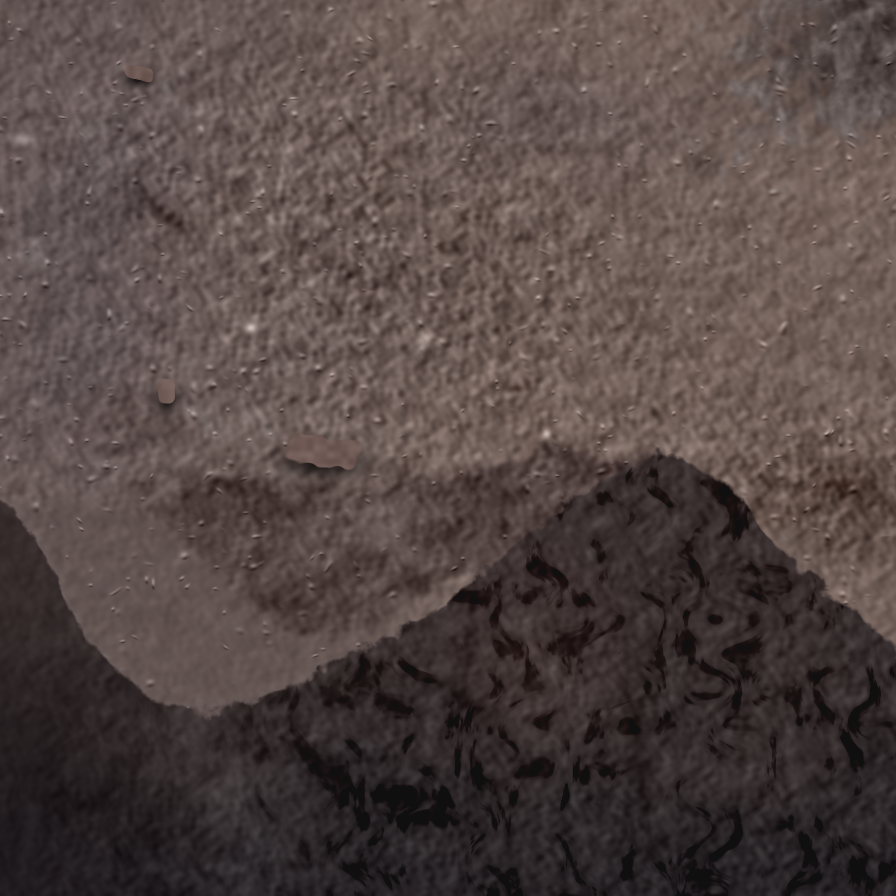
Give the GLSL for this texture, as a WebGL 1 fragment shader.

```glsl
precision highp float;
// A gravel mountainside above a rugged cliff lying in shadow.
// Layered value noise gives tone and grain, summed ramps trace the shadow
// edge, and jittered cells scatter the pebbles around a few larger stones.

uniform vec2 u_resolution;

float hash(vec2 p) {
  return fract(sin(dot(p, vec2(127.1, 311.7))) * 43758.5453);
}

float noise(vec2 p) {
  vec2 i = floor(p), f = fract(p);
  f = f * f * (3.0 - 2.0 * f);
  return mix(mix(hash(i), hash(i + vec2(1, 0)), f.x),
             mix(hash(i + vec2(0, 1)), hash(i + vec2(1, 1)), f.x), f.y);
}

float fbm(vec2 p) {
  float sum = 0.0, amp = 0.53;
  for (int i = 0; i < 4; i++) {
    sum += amp * noise(p);
    p = mat2(1.6, 1.2, -1.2, 1.6) * p + 7.3;
    amp *= 0.5;
  }
  return sum;
}

// Soft elliptical patch, 1 at its centre
float patchAt(vec2 p, vec2 centre, vec2 radius) {
  vec2 d = (p - centre) / radius;
  return exp(-dot(d, d));
}

float ramp(float x, float a, float b, float rise) {
  return rise * clamp((x - a) / (b - a), 0.0, 1.0);
}

// Height of the cliff's shadow line across the canvas
float shadowLine(float x) {
  float y = 0.447 + ramp(x, 0.0, 0.04, -0.047) + ramp(x, 0.04, 0.095, -0.112);
  y += ramp(x, 0.095, 0.17, -0.07) + ramp(x, 0.17, 0.235, -0.012);
  y += ramp(x, 0.235, 0.31, 0.021) + ramp(x, 0.31, 0.49, 0.096);
  y += ramp(x, 0.49, 0.6, 0.088) + ramp(x, 0.6, 0.73, 0.09);
  y += ramp(x, 0.73, 0.77, -0.015) + ramp(x, 0.77, 0.83, -0.042);
  return y + ramp(x, 0.83, 0.85, -0.04) + ramp(x, 0.85, 1.0, -0.127);
}

// Angular stone with a dark contact shadow beneath it
vec3 stone(vec3 base, vec2 p, vec2 centre, vec2 size, float tilt) {
  vec2 d = p - centre;
  d = vec2(d.x, d.y - tilt * d.x) / size;
  d += 0.4 * (vec2(noise(p * 90.0), noise(p * 90.0 + 31.0)) - 0.5);
  d *= d * d * d;
  float body = d.x + d.y, shade = patchAt(p, centre - size * vec2(0.0, 0.8), size);
  base *= 1.0 - 0.75 * shade;
  return mix(base, vec3(0.44, 0.355, 0.335) + 0.1 * (noise(p * 130.0) - 0.5), smoothstep(1.3, 0.7, body));
}

void main() {
  vec2 p = gl_FragCoord.xy / u_resolution;
  vec2 slope = mat2(0.8, -0.6, 0.6, 0.8) * p;
  float broad = fbm(p * 7.0);
  float streak = fbm(slope.yx * vec2(17.0, 5.0));

  // Grain is lit from the upper left at two scales
  vec2 bent = p + 0.012 * vec2(noise(p * 50.0), noise(p * 50.0 + 19.0));
  float coarse = noise(bent * 75.0) - noise(bent * 75.0 + vec2(0.5, -0.8));
  float fine = noise(slope * 150.0) - noise(slope * 150.0 + vec2(0.6, -0.8));
  float clump = fbm(bent * 42.0) - 0.5;
  float grain = 0.6 * coarse + 0.75 * fine;

  // Sunlit scree: grey on the left, warm on the right
  vec3 col = mix(vec3(0.4, 0.345, 0.335), vec3(0.445, 0.375, 0.35), smoothstep(0.0, 0.7, p.x));
  col += (streak - 0.5) * vec3(0.07, 0.06, 0.05) + (broad - 0.5) * 0.03;
  col -= vec3(0.025, 0.02, 0.01) * patchAt(p, vec2(0.1, 0.72), vec2(0.09, 0.25));
  col -= vec3(0.04, 0.03, 0.015) * patchAt(p, vec2(0.62, 0.87), vec2(0.12, 0.06));
  col -= 0.05 * patchAt(p, vec2(0.14, 0.53), vec2(0.07, 0.03));
  col -= 0.08 * patchAt(p, vec2(0.93, 0.44), vec2(0.13, 0.06));

  // Rough rubble in the middle, crags at the upper right
  float crags = smoothstep(0.25, 0.8, patchAt(p, vec2(1.0, 0.97), vec2(0.16, 0.12)) + broad - 0.5 + clump);
  float rough = 0.5 + 0.6 * patchAt(p, vec2(0.46, 0.65), vec2(0.28, 0.2));
  rough += 0.3 * patchAt(p, vec2(0.3, 0.85), vec2(0.2, 0.1)) + 0.6 * patchAt(p, vec2(0.9, 0.46), vec2(0.2, 0.08));
  col = mix(col, vec3(0.32, 0.285, 0.28) + 0.4 * clump, 0.8 * crags);

  // Brown outcrop and the smooth sandy gully below it
  float edge = 0.06 * (fbm(p * 26.0) - 0.5);
  float top = 0.46 + ramp(p.x, 0.4, 0.65, 0.035) + edge;
  float foot = 0.44 + ramp(p.x, 0.14, 0.33, -0.15) + ramp(p.x, 0.39, 0.62, 0.12) + 0.5 * edge;
  float outcrop = smoothstep(-0.012, 0.012, top - p.y) * smoothstep(-0.01, 0.012, p.y - foot);
  outcrop *= smoothstep(0.12, 0.19, p.x + edge) * smoothstep(0.75, 0.7, p.x);
  float gully = smoothstep(0.012, -0.012, p.y - foot) * smoothstep(0.5, 0.35, p.x);
  col = mix(col, vec3(0.37, 0.315, 0.305), 0.75 * gully);
  vec3 brown = vec3(0.3, 0.24, 0.23) + (fbm(p * vec2(24.0, 40.0)) - 0.5) * 0.2;
  brown += 0.09 * patchAt(p, vec2(0.43, 0.43), vec2(0.04, 0.05));
  col = mix(col, brown, 0.85 * outcrop);
  rough = mix(rough, 0.25, gully);
  col += rough * (grain * vec3(0.2, 0.19, 0.185) + clump * 0.18);

  // Sparse pebbles, often half buried, in jittered cells at two sizes
  for (int i = 0; i < 2; i++) {
    vec2 q = bent * (60.0 + 40.0 * float(i));
    vec2 cell = floor(q);
    vec2 d = fract(q) - 0.35 - 0.3 * vec2(hash(cell + 3.7), hash(cell + 9.1));
    float lit = patchAt(d, vec2(0.0), vec2(0.25, 0.17)) - 0.7 * patchAt(d, vec2(0.05, -0.25), vec2(0.22, 0.12));
    col += lit * step(0.92, hash(cell)) * 0.22 * hash(cell + 5.3);
  }

  // Larger stones and dark hollows
  col = stone(col, p, vec2(0.361, 0.496), vec2(0.042, 0.016), -0.12);
  col = stone(col, p, vec2(0.185, 0.565), vec2(0.01, 0.014), 0.0);
  col = stone(col, p, vec2(0.155, 0.918), vec2(0.016, 0.008), -0.2);
  col += 0.12 * patchAt(p, vec2(0.47, 0.618), vec2(0.014, 0.01)) + 0.2 * patchAt(p, vec2(0.026, 0.844), vec2(0.012, 0.006));
  col += 0.35 * patchAt(p, vec2(0.28, 0.634), vec2(0.007, 0.005)) + 0.3 * patchAt(p, vec2(0.61, 0.516), vec2(0.005));
  float hollow = patchAt(p, vec2(0.19, 0.757 - 0.7 * (p.x - 0.19)), vec2(0.035, 0.011));
  hollow += patchAt(p, vec2(0.783, 0.817), vec2(0.02, 0.014)) + patchAt(p, vec2(0.57, 0.567), vec2(0.026, 0.005));
  hollow += patchAt(p, vec2(0.94, 0.455), vec2(0.03, 0.012));
  col -= 0.2 * hollow * (0.7 + coarse);

  // Shadowed cliff with broken fissures and a faint pale wash
  float warp = 0.05 * (noise(p * 26.0) - 0.5);
  float rib = fbm(vec2(p.x + warp, p.y) * vec2(55.0, 36.0));
  vec3 cliff = mix(vec3(0.15, 0.13, 0.14), vec3(0.215, 0.175, 0.175), smoothstep(0.0, 0.35, p.y + 0.3 * (broad - 0.5)));
  cliff -= 0.03 * patchAt(p, vec2(0.03, 0.12), vec2(0.2, 0.16));
  cliff += vec3(0.04, 0.03, 0.025) * patchAt(p, vec2(0.6, 0.25), vec2(0.1, 0.13));
  cliff += 0.06 * patchAt(p, vec2(0.28 - 0.3 * p.y, 0.1), vec2(0.05, 0.1));
  cliff += ((rib - 0.5) * 0.15 + grain * 0.085) * smoothstep(-0.25, 0.4, p.x);
  cliff -= 0.09 * smoothstep(0.42, 0.3, rib) * smoothstep(0.2, 0.5, p.x);
  cliff -= 0.08 * patchAt(p, vec2(0.53 + warp, 0.26), vec2(0.012, 0.1));
  cliff -= 0.06 * patchAt(p, vec2(0.71 + warp, 0.18), vec2(0.018, 0.1));
  float above = p.y - shadowLine(p.x) + 0.03 * (fbm(p * 45.0) - 0.5);
  col += 0.03 * exp(-abs(above) * 90.0) * (1.0 - outcrop);
  col = mix(cliff, col, smoothstep(-0.004, 0.004, above));
  gl_FragColor = vec4(clamp(col, 0.06, 1.0), 1.0);
}
```
